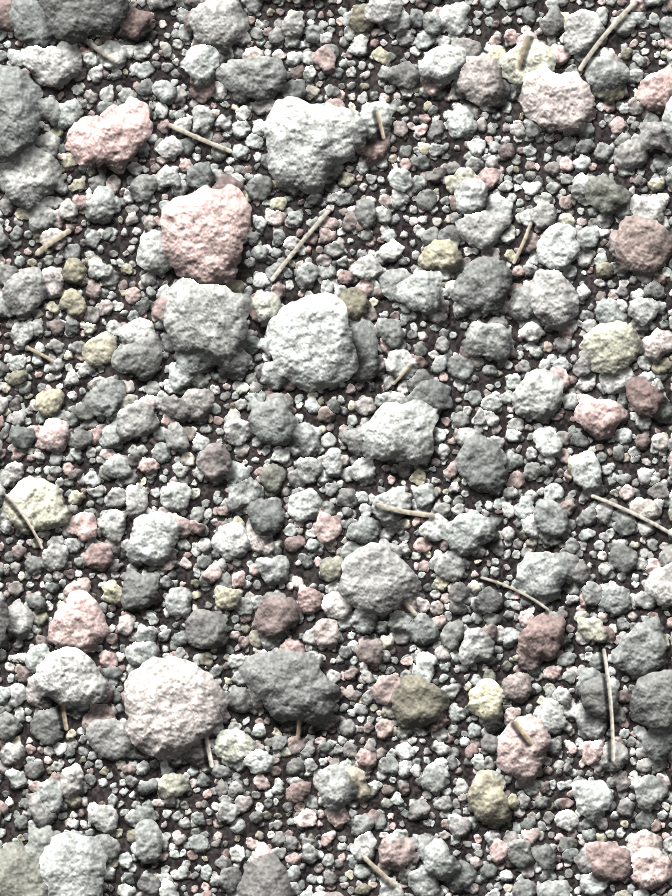
Write a WebGL 2 fragment shader that draws this texture.

```glsl
#version 300 es
precision highp float;

uniform vec2 u_resolution;
out vec4 fragColor;

#define FINEST_SIZE 0.0155
#define SIZE_STEP 1.75
#define LAYERS 5
#define DENSE_COVER 0.88
#define SPARSE_COVER 0.2
#define SHADOW 0.68
#define RELIEF 4.0
#define ROUGH_EDGE 0.34
#define SPECKLE 0.5
#define TWIG_CELL 0.17
#define TWIG_COVER 0.42
#define EXPOSURE 1.12

const vec3 LIGHT = vec3(-0.25, 0.71, 0.66);

vec3 hash3(vec2 p) {
    vec3 q = fract(vec3(p.xyx) * vec3(0.1031, 0.1030, 0.0973));
    q += dot(q, q.yxz + 33.33);
    return fract((q.xxy + q.yzz) * q.zyx);
}

float noise(vec2 p) {
    vec2 i = floor(p), f = fract(p);
    f = f * f * (3.0 - 2.0 * f);
    return mix(mix(hash3(i).x, hash3(i + vec2(1, 0)).x, f.x),
               mix(hash3(i + vec2(0, 1)).x, hash3(i + vec2(1, 1)).x, f.x), f.y);
}

float fbm(vec2 p) {
    float sum = 0.0, amp = 0.5;
    for (int i = 0; i < 4; i++) {
        sum += amp * noise(p);
        p = mat2(1.6, 1.2, -1.2, 1.6) * p + 7.3;
        amp *= 0.54;
    }
    return sum;
}

// Rounded polygon: x is 0 at the centre and 1 on the rim, yz points outward.
vec3 stoneShape(vec2 q, float radius, vec3 rnd) {
    float angle = 6.2832 * rnd.z, total = 0.0;
    vec2 side = vec2(cos(angle), sin(angle)), outward = vec2(0.0);
    q += side * dot(q, side) * 0.45 * (rnd.y - 0.3);
    for (int i = 0; i < 6; i++) {
        float reach = radius * mix(0.72, 1.05, fract(rnd.y * (7.3 + 5.1 * float(i))));
        float s = max(dot(q, side) / reach, 0.0);
        float s5 = s * s * s * s * s;
        total += s5 * s;
        outward += side * s5 / reach;
        side = mat2(0.5, 0.866, -0.866, 0.5) * side;
    }
    return vec3(pow(total + 1e-9, 1.0 / 6.0), outward / (length(outward) + 1e-5));
}

vec3 stoneColour(vec3 rnd) {
    vec3 tint = mix(vec3(1.0, 0.99, 0.965), vec3(0.97, 1.0, 0.97), rnd.x);
    tint = mix(tint, vec3(1.06, 0.93, 0.90), smoothstep(0.6, 1.0, rnd.y));
    tint = mix(tint, vec3(1.03, 1.0, 0.88), smoothstep(0.88, 1.0, rnd.x));
    return tint * mix(0.56, 0.97, rnd.z);
}

// One layer of scattered stones, painted over the colour below.
void addStones(inout vec3 col, vec2 p, float size, float cover, float seed, vec2 bump, float grain) {
    vec2 g = p / size + seed * 13.7;
    g += ROUGH_EDGE * (vec2(fbm(g * 2.3), fbm(g * 2.3 + 31.0)) - 0.5);
    vec2 home = floor(g);
    float nearest = 1e3, shade = 0.0;
    vec3 shape = vec3(0.0), paint = vec3(0.0);
    for (int y = -1; y <= 1; y++)
    for (int x = -1; x <= 1; x++) {
        vec2 id = home + vec2(x, y);
        vec3 place = hash3(id + seed * 41.0);
        if (place.x > cover) continue;
        vec3 rnd = hash3(id + seed * 67.0 + 19.0);
        float radius = mix(0.36, 0.62, rnd.x);
        vec2 q = g - id - 0.5 - 0.6 * (place.yz - 0.5);
        vec3 s = stoneShape(q, radius, rnd);
        float d = (s.x - 1.0) * radius;
        if (d < nearest) {
            nearest = d;
            shape = s;
            paint = stoneColour(hash3(id + seed * 23.0 + 5.0));
        }
        float shadowRim = stoneShape(q + LIGHT.xy * 0.17, radius, rnd).x;
        shade = max(shade, 1.0 - smoothstep(0.78, 1.2, shadowRim));
    }
    col *= 1.0 - SHADOW * shade;
    float rim = min(shape.x, 1.0);
    vec3 normal = normalize(vec3(shape.yz * 1.25 * rim * rim * rim + bump, 1.0));
    float lit = 0.24 + 1.0 * max(dot(normal, LIGHT), 0.0);
    vec3 stone = paint * lit * (1.0 + SPECKLE * (grain - 0.5));
    float aa = 0.9 / u_resolution.x;
    col = mix(col, stone, 1.0 - smoothstep(-aa, aa, nearest * size));
}

// Dry stalks, slightly bent, each with a narrow shadow.
void addTwigs(inout vec3 col, vec2 p, float grain) {
    vec2 home = floor(p / TWIG_CELL);
    float aa = 0.9 / u_resolution.x;
    for (int y = -1; y <= 1; y++)
    for (int x = -1; x <= 1; x++) {
        vec2 id = home + vec2(x, y);
        vec3 place = hash3(id + 211.0), rnd = hash3(id + 307.0);
        if (place.x > TWIG_COVER) continue;
        vec2 q = p - (id + 0.5 + 0.6 * (place.yz - 0.5)) * TWIG_CELL;
        float angle = 3.1416 * rnd.x, halfLength = mix(0.018, 0.085, rnd.y * rnd.y);
        q = mat2(cos(angle), -sin(angle), sin(angle), cos(angle)) * q;
        q.y += (rnd.z - 0.5) * 5.0 * q.x * q.x;
        float width = mix(0.0018, 0.0045, rnd.z);
        float upward = cos(angle) < 0.0 ? -1.0 : 1.0;
        float d = length(vec2(max(abs(q.x) - halfLength, 0.0), q.y)) - width;
        vec2 lifted = q + vec2(0.0, 0.004 * upward);
        float shadowDist = length(vec2(max(abs(lifted.x) - halfLength, 0.0), lifted.y)) - width;
        col *= 1.0 - 0.6 * (1.0 - smoothstep(-0.001, 0.004, shadowDist));
        float lit = 0.85 + 0.25 * upward * clamp(q.y / width, -1.0, 1.0) + 0.5 * (grain - 0.5);
        vec3 straw = mix(vec3(0.78, 0.72, 0.61), vec3(0.93, 0.90, 0.84), rnd.y);
        col = mix(col, straw * lit, 1.0 - smoothstep(-aa, aa, d));
    }
}

void main() {
    vec2 p = gl_FragCoord.xy / u_resolution.x;
    // Fine surface relief shared by all stones
    float grain = fbm(p * 48.0);
    vec2 e = vec2(0.003, 0.0);
    vec2 bump = RELIEF * (grain - vec2(fbm((p + e.xy) * 48.0), fbm((p + e.yx) * 48.0)));
    float speck = mix(grain, noise(p * 260.0), 0.5);
    // Dark soil, then stones from fine to coarse
    vec3 col = vec3(0.27, 0.25, 0.245) * (0.25 + 1.3 * speck);
    float size = FINEST_SIZE;
    for (int i = 0; i < LAYERS; i++) {
        float t = float(i) / float(LAYERS - 1);
        if (i == LAYERS - 1) addTwigs(col, p, speck);
        addStones(col, p, size, mix(DENSE_COVER, SPARSE_COVER, t), float(i) + 1.0, bump, speck);
        size *= SIZE_STEP;
    }
    fragColor = vec4(clamp(col * EXPOSURE, 0.0, 1.0), 1.0);
}
```
